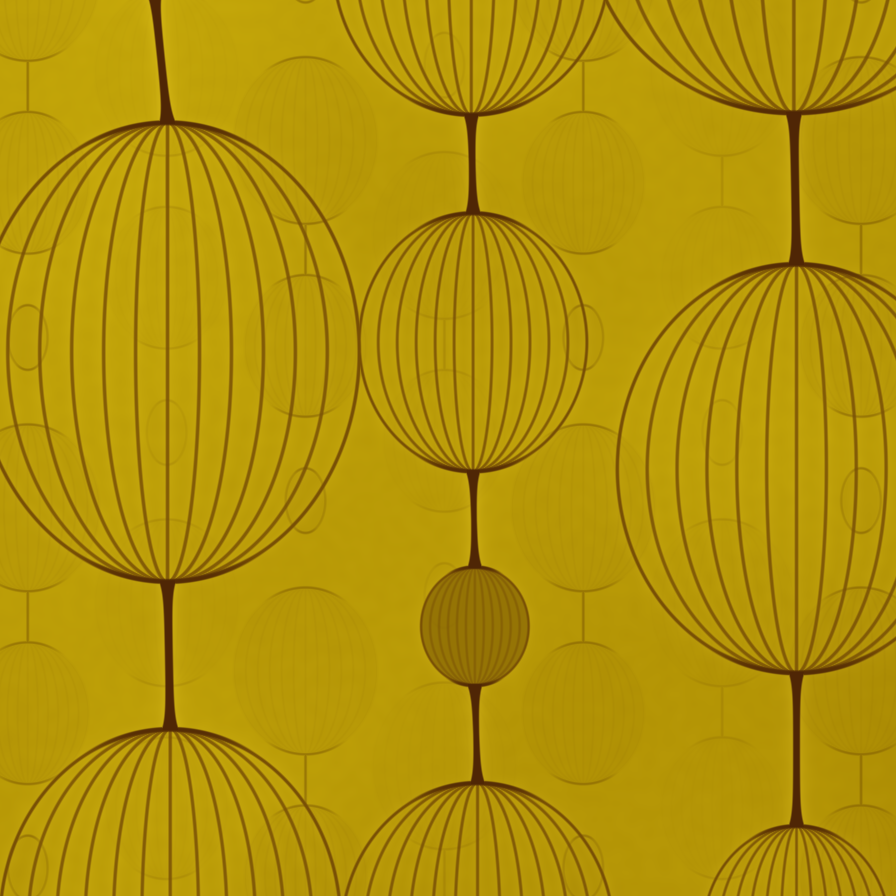
Reproduce this pattern procedurally as a WebGL 2 fragment shader.

```glsl
#version 300 es
precision highp float;

uniform vec2 u_resolution;
out vec4 fragColor;

// Lanterns ordered down each column: centre x, centre y, radius x, radius y
const vec4 LANTERNS[10] = vec4[10](
  vec4(0.172, 1.200, 0.170, 0.190), vec4(0.187, 0.607, 0.214, 0.256), vec4(0.190, -0.029, 0.190, 0.215),
  vec4(0.526, 1.042, 0.154, 0.170), vec4(0.528, 0.618, 0.127, 0.144), vec4(0.530, 0.301, 0.060, 0.066),
  vec4(0.533, -0.043, 0.152, 0.169),
  vec4(0.886, 1.082, 0.228, 0.208), vec4(0.889, 0.477, 0.200, 0.228), vec4(0.889, -0.040, 0.104, 0.118));

vec2 randomGradient(vec2 cell) {
  float angle = 6.2832 * fract(sin(dot(cell, vec2(127.1, 311.7))) * 43758.5);
  return vec2(cos(angle), sin(angle));
}

float gradientNoise(vec2 p) {
  vec2 i = floor(p), f = fract(p), s = f * f * (3.0 - 2.0 * f);
  vec2 e = vec2(1.0, 0.0);
  float low = mix(dot(randomGradient(i), f), dot(randomGradient(i + e), f - e), s.x);
  float high = mix(dot(randomGradient(i + e.yx), f - e.yx), dot(randomGradient(i + 1.0), f - 1.0), s.x);
  return mix(low, high, s.y);
}

float cover(float d) {
  float soft = max(1.0 / u_resolution.y, 0.0013);
  return 1.0 - smoothstep(-soft, soft, d);
}

float ellipseDistance(vec2 q, vec2 r) {
  vec2 n = q / r;
  float f = max(length(n), 0.001);
  return f * (f - 1.0) / max(length(n / r), 0.001);
}

// Distance to the nearest of the meridians that meet at both poles
float ribDistance(vec2 q, vec2 r) {
  float t = q.y / r.y;
  float k = max(1.0 - t * t, 0.0004);
  float w = r.x * sqrt(k);
  float u = q.x / w;
  float slope = length(vec2(1.0 / w, u * t / (r.y * k)));
  return abs(u * 6.0 - round(u * 6.0)) / (6.0 * slope);
}

// Cord that flares where it meets the lanterns
float cordDistance(vec2 p, vec4 upper, vec4 lower) {
  float top = upper.y - upper.w, bottom = lower.y + lower.w;
  float x = mix(lower.x, upper.x, clamp((p.y - bottom) / (top - bottom), 0.0, 1.0));
  float gap = min(top - p.y, p.y - bottom);
  float width = 0.002 + 0.006 * (upper.z + lower.z) + 0.005 * exp(-max(gap, 0.0) / 0.014);
  return max(abs(p.x - x) - width, -gap - 0.002);
}

// Faint staggered chains of three lanterns and a short cord
float ghostChains(vec2 p, vec2 origin) {
  float column = round((p.x - origin.x) / 0.31);
  vec2 q = p - origin - vec2(column * 0.31, -0.182 * mod(column, 2.0));
  float ink = 0.0;
  for (int i = 0; i < 3; i++) {
    float y = q.y + float(i) * (0.164 + 0.0087 * float(i));
    vec2 c = vec2(q.x, y - 0.592 * round(y / 0.592));
    vec2 r = i == 0 ? vec2(0.068, 0.079) : i == 1 ? vec2(0.022, 0.036) : vec2(0.080, 0.093);
    float d = ellipseDistance(c, r);
    float poles = smoothstep(0.8, 1.0, abs(c.y) / r.y);
    float outline = cover(abs(d) - 0.0014) * mix(i == 1 ? 0.4 : 0.06, 0.75, poles);
    float ribs = cover(ribDistance(c, r) - 0.001) * cover(d) * (i == 1 ? 0.0 : 0.09);
    ink = max(ink, max(outline, ribs + 0.08 * cover(d)));
  }
  float cordY = q.y + 0.485;
  cordY -= 0.592 * round(cordY / 0.592);
  float cord = cover(max(abs(q.x) - 0.0014, abs(cordY) - 0.029));
  return max(ink, 0.75 * cord);
}

void main() {
  vec2 p = gl_FragCoord.xy / u_resolution;

  // Golden ground with broad, uneven light
  float light = 0.52 + 0.4 * (p.y - 0.5) - 0.35 * (p.x - 0.45);
  light += 0.45 * gradientNoise(p * 3.0 + 4.0) + 0.12 * gradientNoise(p * 60.0);
  vec3 color = mix(vec3(0.68, 0.555, 0.015), vec3(0.77, 0.655, 0.035), clamp(light, 0.0, 1.0));

  // Two depths of faint chains
  vec3 ghostColor = vec3(0.50, 0.36, 0.01);
  color = mix(color, ghostColor, 0.3 * ghostChains(p, vec2(0.806, 0.69)));
  color = mix(color, ghostColor, 0.78 * ghostChains(p, vec2(0.651, 0.796)));

  // Lanterns and cords
  float ribInk = 0.0, darkInk = 0.0, shade = 0.0, glow = 0.0;
  for (int i = 0; i < 10; i++) {
    vec4 lantern = LANTERNS[i];
    vec2 q = p - lantern.xy, r = lantern.zw;
    float d = ellipseDistance(q, r), inside = cover(d);
    float width = 0.0011 + 0.004 * r.x;
    float rib = ribDistance(q, r);
    float poles = smoothstep(0.86, 1.0, abs(q.y) / r.y);
    bool small = r.x < 0.08;
    ribInk = max(ribInk, inside * cover(rib - width) * (small ? 0.5 : 0.85));
    ribInk = max(ribInk, cover(abs(d) - width));
    darkInk = max(darkInk, 0.85 * poles * cover(abs(d) - width - 0.0008));
    shade = max(shade, small ? inside * 0.8 : 0.0);
    glow = max(glow, small ? 0.0 : 0.6 * inside * exp(-rib / 0.006));
    glow = max(glow, 0.6 * exp(-abs(d) / 0.006));
    if (i < 9 && abs(LANTERNS[i + 1].x - lantern.x) < 0.1) {
      float cord = cordDistance(p, lantern, LANTERNS[i + 1]);
      darkInk = max(darkInk, cover(cord));
      glow = max(glow, exp(-max(cord, 0.0) / 0.007));
    }
  }
  color = mix(color, vec3(0.55, 0.42, 0.02), shade);
  color += vec3(0.06, 0.06, 0.04) * glow * (1.0 - shade);
  color = mix(color, vec3(0.47, 0.31, 0.02), ribInk);
  color = mix(color, vec3(0.31, 0.15, 0.02), darkInk);
  fragColor = vec4(color, 1.0);
}
```
